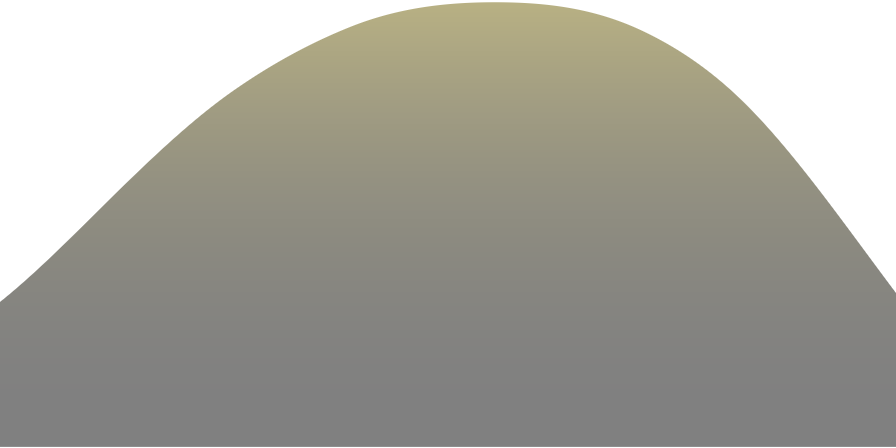
This background is drawn by a WebGL 1 fragment shader. Its source:

```glsl
precision highp float;
// A smooth rounded hill, olive at the crest and grey at the foot, on white.

uniform vec2 u_resolution;

// Cubic span between two knots, each given as (x, height, slope).
float span(vec3 a, vec3 b, float x) {
  float w = b.x - a.x;
  float t = (x - a.x) / w;
  float s = 1.0 - t;
  return a.y * s * s * (1.0 + 2.0 * t) + b.y * t * t * (3.0 - 2.0 * t)
       + w * t * s * (a.z * s - b.z * t);
}

// Height of the hill outline across the canvas width.
float ridge(float x) {
  vec3 leftFoot = vec3(0.0, 0.326, 1.6);
  vec3 leftSlope = vec3(0.130, 0.570, 1.96);
  vec3 leftBend = vec3(0.260, 0.797, 1.4);
  vec3 leftShoulder = vec3(0.391, 0.940, 0.8);
  vec3 crest = vec3(0.552, 0.995, 0.0);
  vec3 rightShoulder = vec3(0.716, 0.932, -0.94);
  vec3 rightBend = vec3(0.833, 0.766, -2.0);
  vec3 rightFoot = vec3(1.0, 0.346, -2.66);

  if (x < leftSlope.x) return span(leftFoot, leftSlope, x);
  if (x < leftBend.x) return span(leftSlope, leftBend, x);
  if (x < leftShoulder.x) return span(leftBend, leftShoulder, x);
  if (x < crest.x) return span(leftShoulder, crest, x);
  if (x < rightShoulder.x) return span(crest, rightShoulder, x);
  if (x < rightBend.x) return span(rightShoulder, rightBend, x);
  return span(rightBend, rightFoot, x);
}

void main() {
  vec2 uv = gl_FragCoord.xy / u_resolution;

  // Distance to the outline, corrected for its steepness.
  float top = ridge(uv.x);
  float rise = (ridge(uv.x + 1.0 / u_resolution.x) - top) * u_resolution.y;
  float edge = (top - uv.y) * u_resolution.y / sqrt(1.0 + rise * rise);

  // Soft coverage, with a hairline gap along the base.
  float base = (uv.y - 0.0025) * u_resolution.y;
  float hill = clamp(edge + 0.5, 0.0, 1.0) * clamp(base + 0.5, 0.0, 1.0);

  // Vertical shading that warms towards the crest.
  vec3 shade = vec3(0.5) + vec3(0.225, 0.195, 0.015) * uv.y * uv.y;

  gl_FragColor = vec4(mix(vec3(1.0), shade, hill), 1.0);
}
```
